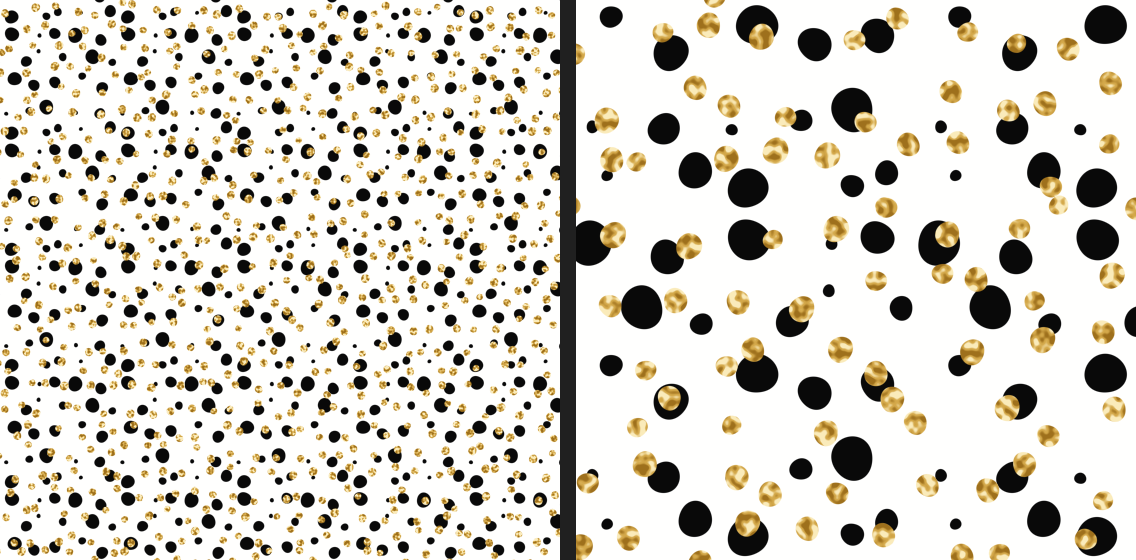
Left, the full canvas; right, a detail of the centre.
Give the GLSL for this pattern, as a Shadertoy shader.

```glsl
// Scattered ink-black dots of four sizes on white, overlaid with small gold glitter dots.
// Each layer is a staggered grid with one jittered, slightly uneven dot per cell;
// the black layer repeats as a small tile, and gradient noise gives the gold its flakes.

#define BLACK_CELLS 24.1   // black grid cells across the canvas
#define BLACK_TILE 5.0     // cells before the black layer repeats
#define GOLD_CELLS 26.6    // gold grid cells across the canvas
#define GOLD_TILE 35.0     // cells before the gold layer repeats
#define JITTER 1.1         // 1.0 keeps every dot inside its cell
#define WOBBLE 0.045       // unevenness of the outlines
#define FLAKES 205.0       // glitter flakes across the canvas
#define GLITTER 1.5        // contrast of the flakes

const vec3 PAPER = vec3(1.0, 1.0, 0.997);
const vec3 INK = vec3(0.035, 0.036, 0.036);
const vec3 GOLD_DARK = vec3(0.62, 0.44, 0.11);
const vec3 GOLD_MID = vec3(0.83, 0.66, 0.29);
const vec3 GOLD_LIGHT = vec3(0.98, 0.92, 0.73);

vec2 hash2(vec2 p) {
    vec3 q = fract(p.xyx * vec3(0.1031, 0.1030, 0.0973));
    q += dot(q, q.yzx + 33.33);
    return fract((q.xx + q.yz) * q.zy);
}

float cornerSlope(vec2 corner, vec2 offset) {
    float angle = 6.2832 * hash2(corner + 91.0).x;
    return dot(vec2(cos(angle), sin(angle)), offset);
}

float gradientNoise(vec2 p) {
    vec2 i = floor(p), f = fract(p);
    vec2 u = f * f * f * (f * (f * 6.0 - 15.0) + 10.0);
    vec2 e = vec2(1.0, 0.0);
    float low = mix(cornerSlope(i, f), cornerSlope(i + e, f - e), u.x);
    float high = mix(cornerSlope(i + e.yx, f - e.yx), cornerSlope(i + 1.0, f - 1.0), u.x);
    return mix(low, high, u.y);
}

// Permutes the cells of a tile so each size keeps a fixed share.
float blackRadius(vec2 id, float vary) {
    float index = id.x + BLACK_TILE * id.y;
    float rank = mod(index * (5.0 * index + 7.0), 25.0);
    float radius = rank < 6.0 ? 0.300 : rank < 14.0 ? 0.240 : rank < 20.0 ? 0.165 : 0.085;
    return radius * mix(0.94, 1.06, vary);
}

float goldRadius(float vary) {
    return mix(0.150, 0.206, vary);
}

// Signed distance to a round dot with a softly uneven outline.
float dotDistance(vec2 offset, float radius, vec2 phase) {
    float angle = atan(offset.y, offset.x + 1e-5);
    float bumps = sin(2.0 * angle + phase.x) + 0.5 * sin(3.0 * angle + phase.y);
    return length(offset) - radius * (1.0 + WOBBLE * bumps);
}

// Distance to the nearest dot of a layer, in cell units.
float scatter(vec2 p, float tile, bool gold) {
    float nearest = 1.0;
    for (int y = -1; y <= 1; y++) {
        float row = floor(p.y) + float(y);
        float stagger = fract(0.4 * row + 0.01);
        for (int x = -1; x <= 1; x++) {
            vec2 cell = vec2(floor(p.x - stagger) + float(x), row);
            vec2 id = mod(cell, tile);
            vec2 seed = id + (gold ? 57.0 : 17.0);
            vec2 place = hash2(seed);
            vec2 shape = hash2(seed + 131.0);
            float radius = gold ? goldRadius(shape.x) : blackRadius(id, shape.x);
            vec2 jitter = (2.0 * place - 1.0) * (0.5 - radius) * JITTER;
            vec2 center = cell + vec2(stagger, 0.0) + 0.5 + jitter;
            nearest = min(nearest, dotDistance(p - center, radius, 6.2832 * shape));
        }
    }
    return nearest;
}

vec3 glitter(vec2 uv) {
    float flake = gradientNoise(uv * FLAKES);
    float sheen = gradientNoise(uv * FLAKES * 0.37 + 40.0);
    float tone = 0.5 + GLITTER * (flake + 0.35 * sheen);
    vec3 color = mix(GOLD_DARK, GOLD_MID, smoothstep(0.0, 0.5, tone));
    return mix(color, GOLD_LIGHT, smoothstep(0.5, 0.95, tone));
}

// Antialiased coverage over about one and a half pixels.
float coverage(float distance, float pixel) {
    return 1.0 - smoothstep(-0.75 * pixel, 0.75 * pixel, distance);
}

void mainImage(out vec4 fragColor, in vec2 fragCoord) {
    float size = min(iResolution.x, iResolution.y);
    vec2 uv = fragCoord / size;

    float black = scatter(uv * BLACK_CELLS, BLACK_TILE, false);
    float gold = scatter(uv * GOLD_CELLS + 0.37, GOLD_TILE, true);

    vec3 color = mix(PAPER, INK, coverage(black, BLACK_CELLS / size));
    color = mix(color, glitter(uv), coverage(gold, GOLD_CELLS / size));
    fragColor = vec4(color, 1.0);
}
```
